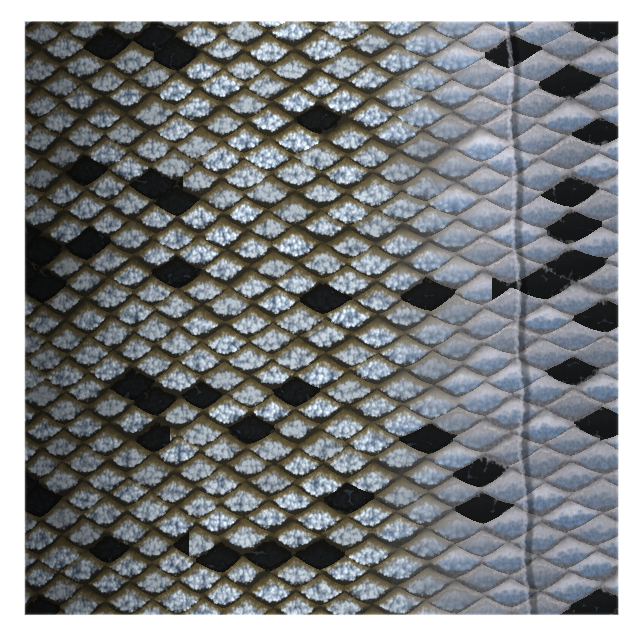
A Shadertoy shader for this texture:

```glsl
// Square tile of overlapping fish scales, on a white ground.
// Staggered fan shapes grow from left to right; cellular noise and layered
// sines give ragged edges, mottling, lost scales and a pale skin on the right.

const vec3 GAP = vec3(0.085, 0.09, 0.09);
const vec3 OCHRE = vec3(0.37, 0.32, 0.20);
const vec3 SILVER = vec3(0.73, 0.77, 0.80);
const vec3 SLATE = vec3(0.25, 0.31, 0.39);
const vec3 SKIN = vec3(0.56, 0.56, 0.59);

vec2 hash2(vec2 p) {
    vec3 q = fract(vec3(p.xyx) * vec3(0.1031, 0.1030, 0.0973));
    q += dot(q, q.yzx + 33.33);
    return fract((q.xx + q.yz) * q.zy);
}

// Distance to the closest scattered point: 0 at a point, about 1 far away.
float cellular(vec2 p) {
    vec2 cell = floor(p);
    float nearest = 2.0;
    for (int j = -1; j <= 1; j++)
        for (int i = -1; i <= 1; i++) {
            vec2 id = cell + vec2(i, j);
            nearest = min(nearest, length(id + hash2(id) - p));
        }
    return nearest;
}

vec2 waves(vec2 p) {
    return sin(p.yx * 9.0 + vec2(0.4, 2.1)) + 0.5 * sin(p.yx * 23.0 + p * 11.0);
}

// Signed distances to the peaked roof (x) and the rounded lower rim (y).
vec2 fanEdges(vec2 q) {
    float roof = q.y - 0.31 + 0.85 * sqrt(q.x * q.x + 0.004);
    float rim = -0.30 + 1.8 * q.x * q.x - q.y;
    return vec2(0.76 * roof, 0.75 * rim);
}

// Finds the nearest scale: its edge distance, local position and cell id.
float nearestScale(vec2 g, float rough, out vec2 local, out vec2 id) {
    float best = 9.0;
    local = vec2(0.0);
    id = vec2(0.0);
    for (int j = -2; j <= 2; j++)
        for (int i = -1; i <= 1; i++) {
            float row = floor(g.y * 2.0) + float(j);
            float shift = 0.5 * mod(row, 2.0);
            float column = floor(g.x - shift) + float(i);
            vec2 cell = vec2(column, row) + 40.0;
            vec2 jitter = (hash2(cell) - 0.5) * vec2(0.14, 0.10);
            vec2 q = g - vec2(column + 0.5 + shift, row * 0.5 + 0.25) - jitter;
            q /= 0.93 + 0.2 * hash2(cell + 7.0).x;
            vec2 edges = fanEdges(q);
            float d = max(edges.x, edges.y) + rough;
            if (d < best) {
                best = d;
                local = q;
                id = cell;
            }
        }
    return best;
}

vec3 fishSkin(vec2 p) {
    // Warped lattice, wider towards the right and rising slightly
    vec2 w = p + 0.004 * waves(p);
    vec2 g = vec2(w.x * (15.2 - 2.6 * w.x), w.y * 17.7);
    g.y -= 0.1 * g.x;

    float mottle = cellular(p * vec2(75.0, 95.0)) - 0.5;
    float grain = cellular(p * vec2(210.0, 170.0) + 5.0) - 0.5;
    float rough = 0.07 * mottle + 0.05 * grain;
    vec2 q, id;
    float d = nearestScale(g, rough, q, id);
    vec2 chance = hash2(id + 19.0);
    float pale = smoothstep(0.52, 0.80, p.x + 0.04 * mottle);

    // Gaps: ochre halo over the roof, shadow under the rim
    float halo = smoothstep(0.20, 0.0, d) * smoothstep(-0.12, 0.06, q.y);
    vec3 gap = mix(GAP, OCHRE, 0.25 + 0.7 * halo);
    vec3 skin = mix(SKIN * 0.68, SKIN * 1.1, halo);
    gap = mix(gap, skin + 0.14 * grain, pale * 0.9);

    // Scale bodies: fanned striations and a bluish tarnish
    float fan = sin(atan(q.x, 0.55 - q.y) * 34.0 + chance.x * 6.0 + mottle * 5.0);
    float tarnish = 0.42 + 0.9 * mottle + 0.55 * grain + 0.12 * fan;
    tarnish += 0.35 * (chance.x - 0.5);
    vec3 body = mix(SILVER * 1.06, SLATE, clamp(tarnish, 0.0, 1.0));
    float bluish = smoothstep(0.15, -0.16, q.y + 0.25 * mottle);
    vec3 blue = mix(SKIN * 1.12, SLATE * 1.12, bluish * (0.6 + 0.4 * chance.x));
    body = mix(body, blue + 0.25 * grain * SKIN, pale * 0.85);
    float underRoof = smoothstep(-0.13, 0.0, fanEdges(q).x + rough);
    body = mix(body, mix(OCHRE, SKIN, pale), underRoof * 0.75);
    body *= 0.82 + 0.34 * chance.x;
    vec3 color = mix(gap, body, smoothstep(0.035, -0.035, d));

    // Lost scales leave ragged black pockets
    float lost = step(0.91 - 0.03 * sin(p.x * 8.0), chance.y);
    float pocket = lost * smoothstep(0.17, 0.04, d + 0.5 * rough);
    float flake = smoothstep(0.22, 0.40, mottle) * 0.35;
    color = mix(color, GAP * 0.55 + flake * SLATE, pocket * 0.93);

    // Broad light: dim left side, bright ridge, fading lower right
    float light = mix(0.58, 1.12, smoothstep(0.02, 0.40, p.x));
    light *= 1.0 + 0.22 * exp(-pow((p.x - 0.77) / 0.07, 2.0)) * p.y;
    light *= 0.94 + 0.08 * p.y;

    // Thin pale seam down the right side
    float seamX = 0.825 - 0.032 * p.y + 0.003 * sin(p.y * 37.0) + 0.004 * mottle;
    float seam = smoothstep(0.005, 0.001, abs(p.x - seamX));
    float seamShade = smoothstep(0.009, 0.002, abs(p.x - seamX - 0.008));
    color *= 1.0 - 0.35 * seamShade;
    color = mix(color, SKIN * 1.15, seam * (0.45 + 0.4 * grain));
    return color * light;
}

void mainImage(out vec4 fragColor, in vec2 fragCoord) {
    vec2 p = fragCoord / iResolution.xy;
    vec2 fromCentre = abs(p - vec2(0.5025, 0.503)) - 0.4635;
    float edge = max(fromCentre.x, fromCentre.y);
    float tile = smoothstep(0.0015, -0.0015, edge);
    vec3 color = fishSkin(p) + 0.10 * smoothstep(-0.005, 0.0, edge);
    fragColor = vec4(mix(vec3(1.0), clamp(color, 0.0, 1.0), tile), 1.0);
}
```
